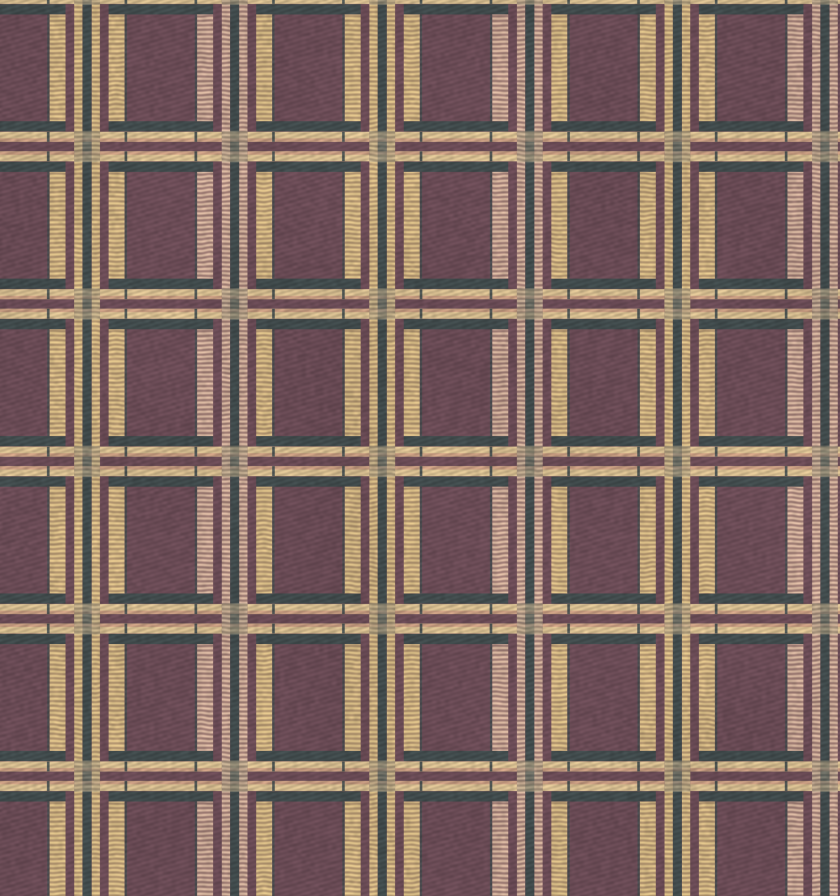
Give the GLSL for this pattern, as a Shadertoy shader.

```glsl
float hash(vec2 p) {
    return fract(sin(dot(p, vec2(127.1, 311.7))) * 43758.5453);
}

float noise(vec2 p) {
    vec2 i = floor(p), f = fract(p);
    f = f * f * (3.0 - 2.0 * f);
    return mix(mix(hash(i), hash(i + vec2(1, 0)), f.x),
               mix(hash(i + vec2(0, 1)), hash(i + vec2(1, 1)), f.x), f.y);
}

// Soft-edged stripe covering distances a to b
float band(float d, float a, float b, float w) {
    return smoothstep(a - w, a + w, d) - smoothstep(b - w, b + w, d);
}

void mainImage(out vec4 fragColor, in vec2 fragCoord) {
    vec2 uv = fragCoord / iResolution.xy;
    vec2 grid = vec2(uv.x, 1.0 - uv.y) * 5.692;
    vec2 w = 0.75 * 5.692 / iResolution.xy;

    // Cells centred on the stripe crossings
    vec2 q = grid - vec2(0.59, 0.931);
    vec2 id = floor(q + 0.5);
    vec2 c = q - id;
    vec2 d = abs(c);

    // Woven threads
    float grain = noise(grid * vec2(34.0, 46.0)) - 0.5;
    float twill = sin(6.2832 * (grid.x * 9.0 + grid.y * 32.0));
    float rib = 0.5 + 0.5 * sin(6.2832 * grid.y * 34.0 + 2.5 * noise(grid * vec2(14.0, 5.0)));

    vec3 plum = vec3(0.41, 0.29, 0.33) * (1.0 + 0.045 * twill);
    vec3 green = vec3(0.25, 0.29, 0.295) * (1.0 + 0.06 * twill);
    vec3 gold = mix(vec3(0.67, 0.56, 0.42), vec3(0.86, 0.75, 0.53), rib);
    vec3 rose = mix(vec3(0.60, 0.47, 0.44), vec3(0.84, 0.71, 0.62), rib);

    // Every second column is rose, except for its right-hand wide stripe
    float odd = mod(id.x, 2.0);
    vec3 cream = mix(gold, rose, odd * step(c.x, 0.12));

    // Green rows, broken at the narrow columns
    vec3 col = plum;
    float outer = smoothstep(0.146 - w.x, 0.146 + w.x, d.x);
    col = mix(col, green, band(d.y, 0.096, 0.161, w.y) * outer);

    // Wide columns with dark outer edges, hidden behind the rows
    float open = smoothstep(0.161 - w.y, 0.161 + w.y, d.y);
    col = mix(col, cream, band(d.x, 0.146, 0.255, w.x) * open);
    col = mix(col, green, band(d.x, 0.255, 0.270, w.x) * open * 0.75);

    // Narrow columns
    col = mix(col, cream, band(d.x, 0.030, 0.087, w.x));
    col = mix(col, green, band(d.x, -1.0, 0.030, w.x));

    // Cream rows, thinner where they pass the narrow columns
    float inner = 1.0 - smoothstep(0.087 - w.x, 0.087 + w.x, d.x);
    float row = band(d.y, 0.030, 0.094, w.y);
    vec3 rowColor = mix(vec3(0.85, 0.75, 0.57), vec3(0.79, 0.62, 0.51),
                        band(d.y, 0.030, 0.052, w.y));
    rowColor *= 0.96 + 0.06 * twill;
    col = mix(col, rowColor, row * mix(1.0, 0.45, inner));
    col = mix(col, green, row * band(d.x, 0.254, 0.272, w.x) * 0.9);

    // Sage blend of threads at the crossing
    float crossing = inner * band(d.y, -1.0, 0.100, w.y);
    vec3 sage = mix(vec3(0.48, 0.46, 0.40), vec3(0.70, 0.65, 0.55), rib);
    col = mix(col, sage, crossing * 0.45);

    // Yarn grain and slow uneven wear
    col *= 1.0 + 0.13 * grain + 0.05 * (noise(grid * 1.7) - 0.5);
    fragColor = vec4(col, 1.0);
}
```
